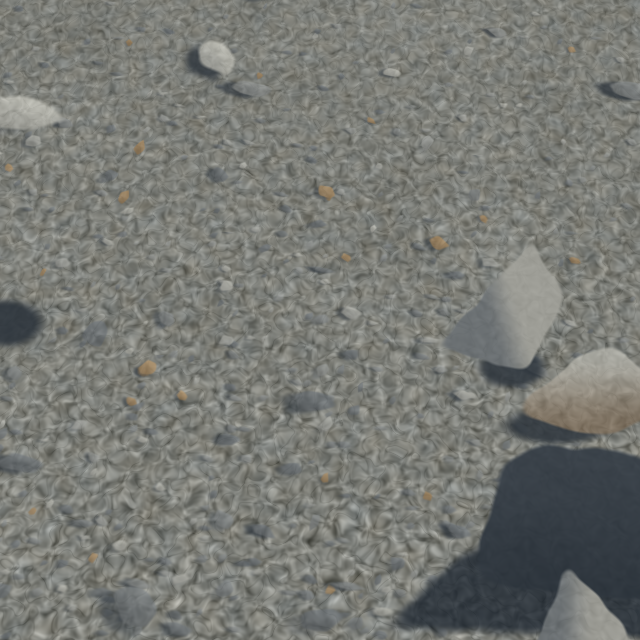
Write a three.js fragment shader that draws this texture.

```glsl
// Sunlit grey gravel receding upwards: warped gradient noise forms the grit,
// hashed convex pebbles are scattered over it in three sizes, and a few large
// rocks with soft shadows lie at the right. Light comes from upper right.
varying vec2 vUv;

const vec3 GRAVEL = vec3(0.487, 0.492, 0.468);
const vec3 SHADOW = vec3(0.18, 0.21, 0.24);
const vec3 PALE = vec3(0.67, 0.67, 0.64);
const vec3 SLATE = vec3(0.42, 0.44, 0.45);
const vec3 OCHRE = vec3(0.66, 0.52, 0.34);
const vec3 TAN = vec3(0.60, 0.54, 0.46);
const vec2 LIGHT = vec2(0.6, 0.8);
const float BLUR = 0.0028;

float hash(vec2 p) {
  vec3 q = fract(p.xyx * 0.1031);
  q += dot(q, q.yzx + 33.33);
  return fract((q.x + q.y) * q.z);
}

vec2 hash2(vec2 p) {
  return vec2(hash(p), hash(p + 57.3));
}

float cornerSlope(vec2 cell, vec2 offset) {
  return dot(hash2(cell) * 2.0 - 1.0, offset);
}

// Gradient noise, roughly -0.6 to 0.6
float noise(vec2 p) {
  vec2 i = floor(p), f = fract(p), e = vec2(1.0, 0.0);
  vec2 u = f * f * f * (f * (f * 6.0 - 15.0) + 10.0);
  float bottom = mix(cornerSlope(i, f), cornerSlope(i + e, f - e), u.x);
  float top = mix(cornerSlope(i + e.yx, f - e.yx), cornerSlope(i + 1.0, f - 1.0), u.x);
  return mix(bottom, top, u.y);
}

float smoothMax(float a, float b, float k) {
  float h = max(k - abs(a - b), 0.0) / k;
  return max(a, b) + h * h * k * 0.25;
}

float coverage(float d, float soft) {
  return 1.0 - smoothstep(-soft, soft, d);
}

// Curled grit with fine dark creases
float grit(vec2 p) {
  vec2 q = p + 0.9 * vec2(noise(p * 0.6), noise(p * 0.6 + 31.0));
  float crease = 1.0 - smoothstep(0.0, 0.1, abs(noise(q * 0.75 + 7.0)));
  return noise(q) * 0.85 + noise(q * 1.9 + 13.0) * 0.5 - crease * 0.16 + 0.05;
}

// Irregular six-sided pebble of about unit radius
float pebbleDistance(vec2 q, float seed) {
  float d = -1.0;
  for (int i = 0; i < 6; i++) {
    vec2 r = hash2(vec2(float(i) + 3.0, seed * 91.0));
    float angle = (float(i) + r.x * 0.7) * 1.047;
    d = smoothMax(d, dot(q, vec2(cos(angle), sin(angle))) - 0.6 - 0.4 * r.y, 0.25);
  }
  return d;
}

vec3 paintPebble(vec3 ground, vec2 q, float seed, vec3 tint, float soft, float shade, float grain) {
  float shadowMask = coverage(pebbleDistance(q + vec2(0.55, 0.3), seed), soft + 0.15);
  float body = coverage(pebbleDistance(q, seed), soft);
  vec3 lit = tint * (0.97 + 0.13 * dot(q, LIGHT)) + grain * 0.1;
  return mix(mix(ground, SHADOW, shadowMask * shade), lit, body * 0.88);
}

// One size of pebbles, jittered on a grid
vec3 scatter(vec3 col, vec2 p, float count, float chance, float shade, float grain) {
  vec2 g = p * count, base = floor(g);
  for (int y = -1; y <= 1; y++) {
    for (int x = -1; x <= 1; x++) {
      vec2 cell = base + vec2(float(x), float(y));
      vec2 id = cell + count * 3.0;
      if (hash(id) > chance) continue;
      vec2 r = hash2(id + 11.0), s = hash2(id + 23.0);
      vec2 size = mix(vec2(0.2, 0.13), vec2(0.42, 0.32), s);
      vec2 q = (g - cell - 0.2 - 0.6 * r) / size;
      q.y += q.x * (s.x - 0.5);
      vec3 tint = mix(SLATE, PALE, r.y * r.y);
      tint = mix(tint, OCHRE, step(0.93, s.y) * 0.75);
      col = paintPebble(col, q, r.x, tint, BLUR * count / size.y * 0.7, shade * s.x, grain);
    }
  }
  return col;
}

float edgeDistance(vec2 p, vec2 a, vec2 b) {
  vec2 e = normalize(b - a);
  return dot(p - a, vec2(e.y, -e.x));
}

// Rounded convex rock, corners counter-clockwise
float rockDistance(vec2 p, vec2 a, vec2 b, vec2 c, vec2 d, float bevel) {
  float first = smoothMax(edgeDistance(p, a, b), edgeDistance(p, b, c), bevel);
  float second = smoothMax(edgeDistance(p, c, d), edgeDistance(p, d, a), bevel);
  return smoothMax(first, second, bevel) + 0.008 * noise(p * 24.0);
}

// Soft elliptical shade
vec3 shadeEllipse(vec3 col, vec2 q, vec2 size, float strength) {
  return mix(col, SHADOW, strength * coverage(length(q / size) - 1.0, 0.25));
}

// Large rocks from back to front
vec3 paintRocks(vec3 col, vec2 uv, float grain, float patchy) {
  col = shadeEllipse(col, uv - vec2(0.80, 0.425), vec2(0.05, 0.03), 0.85);
  col = shadeEllipse(col, uv - vec2(0.87, 0.335), vec2(0.08, 0.027), 0.85);
  float pointed = rockDistance(uv, vec2(0.685, 0.46), vec2(0.82, 0.42), vec2(0.885, 0.53), vec2(0.832, 0.625), 0.018);
  float facet = smoothstep(-0.03, 0.03, uv.x - 0.79 + 0.3 * (uv.y - 0.5));
  col = mix(col, mix(SLATE, PALE * 0.92, facet) + grain * 0.05, coverage(pointed, BLUR));
  float tanRock = rockDistance(uv, vec2(0.795, 0.36), vec2(0.94, 0.31), vec2(1.06, 0.37), vec2(0.95, 0.47), 0.04);
  vec3 tanTone = mix(TAN * 0.8, PALE, smoothstep(0.33, 0.45, uv.y)) + grain * 0.1 + patchy * 0.06;
  col = mix(col, tanTone, coverage(tanRock, BLUR));
  float groundShade = rockDistance(uv, vec2(0.60, 0.02), vec2(1.1, 0.0), vec2(1.1, 0.12), vec2(0.74, 0.15), 0.03);
  col = mix(col, SHADOW + grain * 0.07, 0.92 * coverage(groundShade, 0.01));
  float boulder = rockDistance(uv, vec2(0.73, 0.09), vec2(1.1, 0.05), vec2(1.03, 0.29), vec2(0.80, 0.31), 0.07);
  vec3 boulderTone = SHADOW + 0.05 * smoothstep(0.05, 0.28, uv.y) + grain * 0.025 + patchy * 0.02;
  col = mix(col, boulderTone, coverage(boulder, BLUR * 1.5));
  float front = rockDistance(uv, vec2(0.83, -0.02), vec2(1.0, -0.02), vec2(0.93, 0.08), vec2(0.885, 0.11), 0.02);
  vec3 frontTone = mix(SLATE, PALE * 0.9, smoothstep(-0.03, 0.03, uv.x - 0.9)) + grain * 0.08;
  return mix(col, frontTone, coverage(front, BLUR));
}

void main() {
  vec2 p = vec2((vUv.x - 0.5) * (0.85 + 0.4 * vUv.y) + 0.5, vUv.y * (0.85 + 0.3 * vUv.y));
  float nearness = 1.0 - vUv.y;
  float grain = grit(p * 68.0);
  float patchy = noise(p * 7.0) + 0.5 * noise(p * 17.0);
  vec3 col = GRAVEL + grain * mix(0.2, 0.34, nearness) + patchy * 0.045;
  col += vec3(0.02, 0.0, -0.025) * noise(p * 30.0 + 5.0);
  col = scatter(col, p, 40.0, 0.08 + 0.24 * nearness, 0.5, grain);
  col = scatter(col, p, 21.0, 0.03 + 0.2 * nearness, 0.7, grain);
  col = scatter(col, p, 9.0, 0.06 + 0.17 * nearness, 0.8, grain);
  // Pale stones and a shaded hollow at the left
  col = paintPebble(col, (vUv - vec2(0.34, 0.91)) / vec2(0.036, 0.032), 0.3, PALE * 1.06, 0.1, 0.8, grain);
  col = paintPebble(col, (vUv - vec2(0.04, 0.82)) / vec2(0.085, 0.03), 0.6, PALE * 1.05, 0.1, 0.3, grain);
  col = shadeEllipse(col, vUv - vec2(0.01, 0.495), vec2(0.055, 0.035), 0.9);
  gl_FragColor = vec4(paintRocks(col, vUv, grain, patchy), 1.0);
}
```
